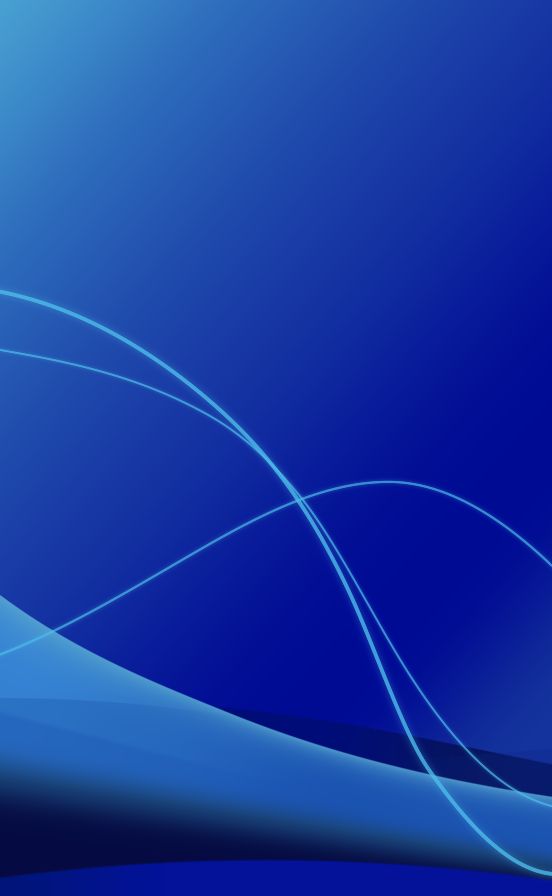
Reproduce this background procedurally as a WebGL 2 fragment shader.

```glsl
#version 300 es
precision highp float;
// Diagonal blue gradient with layered, shaded waves along the bottom
// and three glowing lines. Every contour is a smooth cubic through a few
// knots (x, height, slope), measured in units of the canvas height.

uniform vec2 u_resolution;
out vec4 fragColor;

// Cubic Hermite segment between two knots.
float segment(float x, vec3 a, vec3 b) {
    float h = b.x - a.x, t = clamp((x - a.x) / h, 0.0, 1.0), s = 1.0 - t;
    return a.y * s * s * (1.0 + 2.0 * t) + b.y * t * t * (3.0 - 2.0 * t)
         + h * t * s * (a.z * s - b.z * t);
}

float path(float x, vec3 a, vec3 b, vec3 c, vec3 d, vec3 e) {
    if (x < b.x) return segment(x, a, b);
    if (x < c.x) return segment(x, b, c);
    if (x < d.x) return segment(x, c, d);
    return segment(x, d, e);
}

float thickLine(float x) {
    return path(x, vec3(0.0, 0.6745, -0.2), vec3(0.2344, 0.5534, -0.85),
                vec3(0.3906, 0.3424, -2.1), vec3(0.4818, 0.1406, -1.42),
                vec3(0.6198, 0.0247, -0.1));
}

float thinLine(float x) {
    return path(x, vec3(0.0, 0.6094, -0.17), vec3(0.2344, 0.5365, -0.56),
                vec3(0.3385, 0.444, -1.25), vec3(0.4427, 0.2747, -1.68),
                vec3(0.6198, 0.1003, -0.25));
}

float archLine(float x) {
    return path(x, vec3(0.0, 0.2695, 0.38), vec3(0.1953, 0.3698, 0.58),
                vec3(0.3346, 0.4414, 0.38), vec3(0.4362, 0.4622, 0.0),
                vec3(0.6198, 0.3685, -0.95));
}

float waveTop(float x) {
    vec3 crest = vec3(0.2604, 0.2031, -0.4);
    return x < crest.x ? segment(x, vec3(0.0, 0.336, -0.74), crest)
                       : segment(x, crest, vec3(0.6198, 0.1107, -0.15));
}

// Five-stop gradient running from the upper left to the lower right.
vec3 backdrop(vec2 p) {
    float s = 1.05 * p.x + 0.95 * (1.0 - p.y);
    vec3 c = mix(vec3(0.29, 0.65, 0.83), vec3(0.19, 0.45, 0.75), smoothstep(-0.08, 0.31, s));
    c = mix(c, vec3(0.10, 0.24, 0.65), smoothstep(0.15, 0.66, s));
    c = mix(c, vec3(0.0, 0.045, 0.58), smoothstep(0.54, 1.08, s));
    return mix(c, vec3(0.08, 0.20, 0.61), smoothstep(1.16, 1.42, s));
}

// Coverage below a contour, softened over the given width.
float below(float y, float edge, float soft) {
    return smoothstep(-soft, soft, edge - y);
}

// Solid core plus a faint halo; slope turns vertical offset into distance.
vec3 drawLine(vec3 c, float offset, float slope, float halfWidth, float px, float strength) {
    float d = abs(offset) / sqrt(1.0 + slope * slope);
    float core = 1.0 - smoothstep(halfWidth - 0.6 * px, halfWidth + 0.8 * px, d);
    float halo = 0.25 * exp(-d * d / (7.0 * halfWidth * halfWidth));
    return mix(c, vec3(0.30, 0.74, 0.92), strength * max(core, halo));
}

void main() {
    vec2 uv = gl_FragCoord.xy / u_resolution;
    vec2 p = vec2(uv.x * 0.6198, uv.y);
    float px = 1.0 / u_resolution.y;
    vec3 color = backdrop(p);

    // Navy fold behind the wave, with a paler sheet crossing its right end.
    float fold = segment(p.x, vec3(0.2, 0.214, -0.05), vec3(0.6198, 0.147, -0.2));
    vec3 navy = mix(vec3(0.0, 0.05, 0.46), vec3(0.02, 0.07, 0.34), smoothstep(0.35, 0.55, p.x));
    color = mix(color, navy, 0.9 * below(p.y, fold, px));
    float sheet = 0.155 + 0.08 * (p.x - 0.5);
    color = mix(color, vec3(0.05, 0.15, 0.55), 0.3 * below(p.y, sheet, px) * smoothstep(0.4, 0.62, p.x));

    // Main wave: bright rim, blue body, translucent folds, dark foot.
    float top = waveTop(p.x);
    float depth = max(top - p.y, 0.0);
    vec3 wave = mix(vec3(0.20, 0.50, 0.83), vec3(0.10, 0.32, 0.69), smoothstep(0.0, 0.4, p.x));
    wave = mix(wave, vec3(0.34, 0.65, 0.81), 0.85 * exp(-depth * mix(32.0, 85.0, smoothstep(0.0, 0.4, p.x))));
    float veil = 0.221 - 0.3 * p.x * p.x;
    wave = mix(wave, vec3(0.10, 0.34, 0.66), 0.35 * below(p.y, veil, px) * (1.0 - smoothstep(0.1, 0.3, p.x)));
    float inner = segment(p.x, vec3(0.0, 0.205, -0.25), vec3(0.6198, 0.08, -0.05));
    wave = mix(wave, vec3(0.11, 0.33, 0.70), 0.35 * below(p.y, inner, 0.004));
    float shade = smoothstep(0.19 - 0.2 * p.x, 0.065 - 0.11 * p.x, p.y);
    wave = mix(wave, vec3(0.10, 0.27, 0.48), smoothstep(0.0, 0.5, shade));
    wave = mix(wave, vec3(0.02, 0.045, 0.26), smoothstep(0.3, 1.0, shade));
    color = mix(color, wave, below(p.y, top, px));

    // Saturated blue floor under the foot of the wave.
    float floorTop = 0.04 - 0.22 * (p.x - 0.3) * (p.x - 0.3);
    vec3 ground = mix(vec3(0.0, 0.08, 0.48), vec3(0.01, 0.07, 0.60), smoothstep(0.0, 0.2, p.x));
    color = mix(color, ground, below(p.y, floorTop, 1.5 * px));

    // Glowing lines on top of everything.
    float e = 0.002;
    color = drawLine(color, p.y - archLine(p.x), (archLine(p.x + e) - archLine(p.x - e)) / (2.0 * e), 0.0013, px, 0.72);
    color = drawLine(color, p.y - thinLine(p.x), (thinLine(p.x + e) - thinLine(p.x - e)) / (2.0 * e), 0.0011, px, 0.75);
    color = drawLine(color, p.y - thickLine(p.x), (thickLine(p.x + e) - thickLine(p.x - e)) / (2.0 * e), 0.0022, px, 0.82);

    fragColor = vec4(color, 1.0);
}
```
